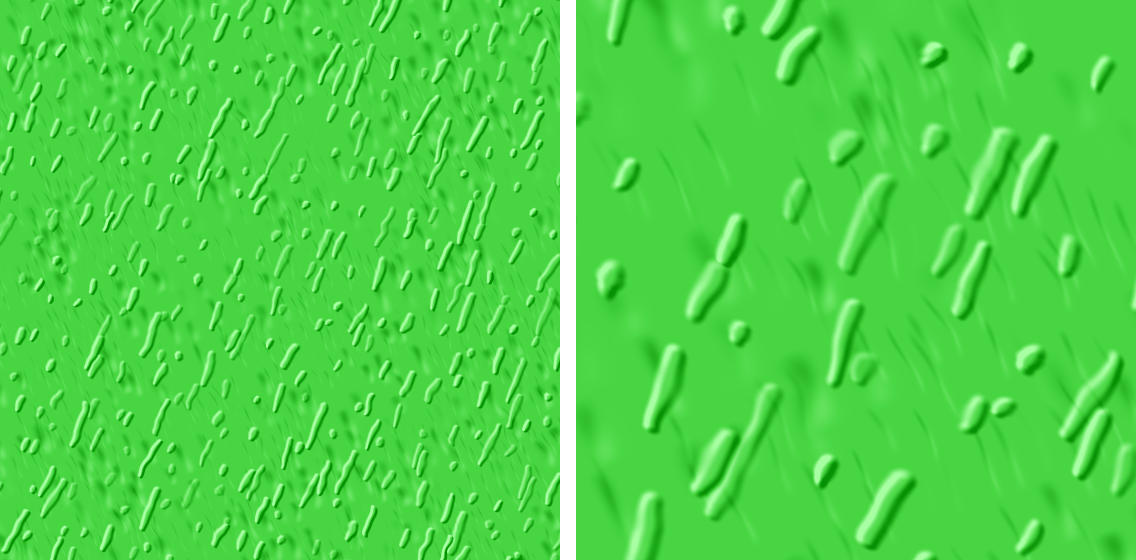
Left: the whole. Right: its middle third, enlarged.
This texture is drawn by a WebGL 1 fragment shader. Its source:

```glsl
precision highp float;
// Glossy green surface with slanted raised droplets and soft streaked dents.
// Droplets are tapered capsules in a jittered grid, embossed by a height
// difference along the light; dents and scratches are shaded directly.

uniform vec2 u_resolution;

float hash(vec2 p) {
  vec3 q = fract(vec3(p.xyx) * 0.1031);
  q += dot(q, q.yzx + 33.33);
  return fract((q.x + q.y) * q.z);
}

vec2 hash2(vec2 p) {
  return vec2(hash(p + 17.3), hash(p + 71.9));
}

float noise(vec2 p) {
  vec2 i = floor(p), f = fract(p);
  f = f * f * (3.0 - 2.0 * f);
  return mix(mix(hash(i), hash(i + vec2(1.0, 0.0)), f.x),
             mix(hash(i + vec2(0.0, 1.0)), hash(i + 1.0), f.x), f.y);
}

vec2 rotate(vec2 p, float angle) {
  float c = cos(angle), s = sin(angle);
  return vec2(c * p.x - s * p.y, s * p.x + c * p.y);
}

// Height of the raised droplets, leaning to the right.
float dropHeight(vec2 p) {
  p += 0.006 * (vec2(noise(p * 60.0), noise(p * 60.0 + 40.0)) - 0.5);
  p = rotate(p, 0.42) + 3.0;
  vec2 cellSize = vec2(0.043, 0.07);
  vec2 cell = floor(p / cellSize);
  float height = 0.0;
  for (int j = -1; j <= 1; j++) {
    for (int i = -1; i <= 1; i++) {
      vec2 id = cell + vec2(float(i), float(j));
      vec2 shape = hash2(id + 130.0);
      vec2 q = p - (id + 0.1 + 0.8 * hash2(id)) * cellSize;
      q = rotate(q, 0.3 * (hash(id + 9.0) - 0.5));
      float halfLength = 0.003 + 0.038 * pow(shape.x, 2.5);
      float along = clamp(q.y, -halfLength, halfLength);
      float end = along / halfLength;
      float radius = mix(0.0065, 0.0098, shape.y) * (1.0 + 0.1 * end - 0.2 * end * end);
      float dist = length(q - vec2(0.0, along)) / radius;
      float strength = mix(0.4, 1.0, hash(id + 55.0));
      height = max(height, strength * (1.0 - smoothstep(0.2, 1.0, dist)));
    }
  }
  return height;
}

// Tone of left-leaning dents: dark above and left, paler below and right.
float dentTone(vec2 p, vec2 cellSize, vec2 halfSize, float cover) {
  p = rotate(p, -0.45) + 5.0;
  vec2 cell = floor(p / cellSize);
  float tone = 0.0;
  for (int j = -1; j <= 1; j++) {
    for (int i = -1; i <= 1; i++) {
      vec2 id = cell + vec2(float(i), float(j));
      vec2 center = (id + 0.1 + 0.8 * hash2(id + 210.0)) * cellSize;
      vec2 size = halfSize * mix(vec2(0.65), vec2(1.25), hash2(id + 310.0));
      vec2 q = (p - center) / size;
      q.x += 0.25 * q.y * q.y;
      float taper = max(0.0, 1.0 - q.y * q.y);
      float profile = exp(-2.5 * q.x * q.x) * taper * sqrt(taper);
      float cluster = noise(center * 9.0) + 0.7 * (hash(id + 410.0) - 0.5);
      float strength = smoothstep(1.0 - cover, 1.35 - cover, cluster);
      tone -= profile * (q.y + 0.12 - 0.45 * q.x) * strength;
    }
  }
  return tone;
}

void main() {
  vec2 p = gl_FragCoord.xy / min(u_resolution.x, u_resolution.y);

  // Emboss the droplets with light from the upper left.
  vec2 toLight = 0.0019 * normalize(vec2(-0.75, 0.66));
  float relief = dropHeight(p - toLight) - dropHeight(p + toLight);
  float height = dropHeight(p);
  float tone = 1.75 * relief + 0.15 * height;

  // Soft dents and fine scratches fade out under the droplets.
  vec2 bent = p + 0.008 * (vec2(noise(p * 32.0), noise(p * 32.0 + 20.0)) - 0.5);
  float dents = 1.35 * dentTone(bent, vec2(0.033, 0.053), vec2(0.0105, 0.028), 0.6);
  float scratches = 0.75 * dentTone(bent + 2.0, vec2(0.016, 0.05), vec2(0.003, 0.026), 0.58);
  tone += (dents + scratches) * (1.0 - 0.8 * height);

  vec3 baseGreen = vec3(0.28, 0.84, 0.26);
  vec3 paleGreen = vec3(0.66, 1.0, 0.64);
  vec3 deepGreen = vec3(0.02, 0.57, 0.01);
  vec3 color = mix(baseGreen, paleGreen, clamp(tone, 0.0, 1.0));
  color = mix(color, deepGreen, clamp(-0.95 * tone, 0.0, 1.0));
  gl_FragColor = vec4(color, 1.0);
}
```
